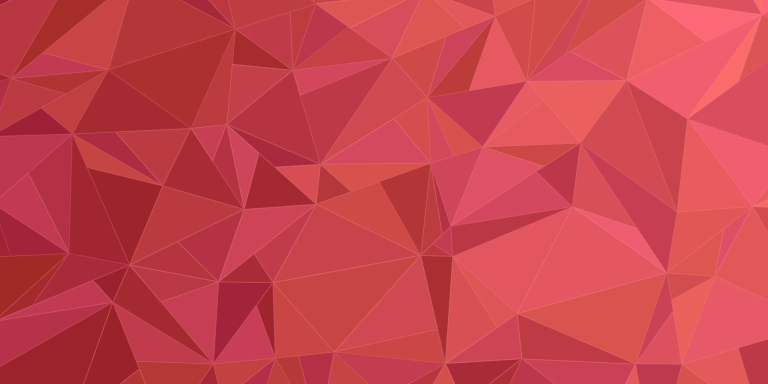
Reproduce this background procedurally as a WebGL 1 fragment shader.

```glsl
precision highp float;
// Low-poly backdrop: irregular flat red facets with fine pale seams, brightening to the right.

uniform vec2 u_resolution;

const float CELL_SIZE     = 0.212;   // mesh spacing, in canvas heights
const float MESH_ANGLE    = 0.33;    // tilt of the mesh, in radians
const float VERTEX_JITTER = 0.41;    // below 0.5, so cells never cross
const float SPLIT_CHANCE  = 0.55;    // share of triangles cut in two
const float SEAM_HALF     = 0.0013;  // half seam width, in canvas heights
const float SEAM_STRENGTH = 0.27;
const float TONE_LEFT     = 0.10;
const float TONE_RISE     = 0.69;    // brightening from left to right
const float TONE_LIFT     = 0.36;    // extra light at the top right
const float TONE_SPREAD   = 0.56;    // random contrast between facets
const float HUE_SPREAD    = 0.085;   // from orange red to pink
const vec3 DARK_RED   = vec3(0.610, 0.130, 0.175);
const vec3 BRIGHT_RED = vec3(0.970, 0.400, 0.430);
const vec3 SEAM_COLOR = vec3(0.950, 0.550, 0.550);

float hash(vec3 p) {
  p = fract(p * vec3(0.1031, 0.1030, 0.0973));
  p += dot(p, p.yzx + 33.33);
  return fract((p.x + p.y) * p.z);
}

mat2 meshRotation() {
  float c = cos(MESH_ANGLE), s = sin(MESH_ANGLE);
  return mat2(c, s, -s, c);
}

vec2 meshVertex(vec2 id) {
  vec2 offset = vec2(hash(vec3(id, 17.0)), hash(vec3(id, 43.0))) - 0.5;
  return id + 2.0 * VERTEX_JITTER * offset;
}

float cross2(vec2 a, vec2 b) {
  return a.x * b.y - a.y * b.x;
}

float signedArea(vec2 a, vec2 b, vec2 c) {
  return 0.5 * cross2(b - a, c - a);
}

// Positive on the left of the line from a to b
float lineDistance(vec2 p, vec2 a, vec2 b) {
  return cross2(normalize(b - a), p - a);
}

vec3 facetColor(vec2 centroid, vec3 seed) {
  vec2 pos = (centroid * meshRotation()) * CELL_SIZE;
  pos.x *= u_resolution.y / u_resolution.x;
  float tone = TONE_LEFT + TONE_RISE * pos.x + TONE_LIFT * pos.x * (pos.y - 0.5);
  tone += TONE_SPREAD * (hash(seed) - 0.5);
  float hue = HUE_SPREAD * (hash(seed + 61.0) - 0.5);
  vec3 color = mix(DARK_RED, BRIGHT_RED, clamp(tone, 0.0, 1.06));
  return color + hue * vec3(0.0, -0.35, 1.0);
}

// Adds one counter-clockwise facet; sum holds weighted colour and weight
void addFacet(inout vec4 sum, vec2 p, vec2 a, vec2 b, vec2 c, vec3 seed, float pixel) {
  float inside = min(lineDistance(p, a, b), min(lineDistance(p, b, c), lineDistance(p, c, a)));
  float coverage = clamp(0.5 + inside / pixel, 0.0, 1.0);
  if (coverage <= 0.0) return;
  float seam = clamp(0.5 + (SEAM_HALF / CELL_SIZE - abs(inside)) / pixel, 0.0, 1.0);
  seam *= SEAM_STRENGTH * (0.5 + hash(seed + 97.0));
  vec3 color = mix(facetColor((a + b + c) / 3.0, seed), SEAM_COLOR, seam);
  sum += coverage * vec4(color, 1.0);
}

// Adds a triangle, sometimes cut from its apex to the opposite side
void addTriangle(inout vec4 sum, vec2 p, vec2 apex, vec2 b, vec2 c, vec3 seed, float pixel) {
  if (hash(seed + 7.0) < SPLIT_CHANCE) {
    vec2 cut = mix(b, c, mix(0.25, 0.75, hash(seed + 29.0)));
    addFacet(sum, p, apex, b, cut, seed, pixel);
    addFacet(sum, p, apex, cut, c, seed + vec3(0.0, 0.0, 5.0), pixel);
  } else {
    addFacet(sum, p, apex, b, c, seed, pixel);
  }
}

// Splits a cell along the diagonal that gives the more even triangles
void addCell(inout vec4 sum, vec2 p, vec2 id, float pixel) {
  vec2 a = meshVertex(id);
  vec2 b = meshVertex(id + vec2(1.0, 0.0));
  vec2 c = meshVertex(id + vec2(1.0, 1.0));
  vec2 d = meshVertex(id + vec2(0.0, 1.0));
  float alongAC = min(signedArea(a, b, c), signedArea(a, c, d));
  float alongBD = min(signedArea(a, b, d), signedArea(b, c, d));
  vec3 seedOne = vec3(id, 101.0);
  vec3 seedTwo = vec3(id, 151.0);
  if (alongAC > alongBD) {
    addTriangle(sum, p, b, c, a, seedOne, pixel);
    addTriangle(sum, p, d, a, c, seedTwo, pixel);
  } else {
    addTriangle(sum, p, a, b, d, seedOne, pixel);
    addTriangle(sum, p, c, d, b, seedTwo, pixel);
  }
}

void main() {
  vec2 p = meshRotation() * (gl_FragCoord.xy / u_resolution.y) / CELL_SIZE;
  float pixel = 1.0 / (u_resolution.y * CELL_SIZE);
  vec4 sum = vec4(0.0);
  for (int y = -1; y <= 1; y++) {
    for (int x = -1; x <= 1; x++) {
      addCell(sum, p, floor(p) + vec2(float(x), float(y)), pixel);
    }
  }
  gl_FragColor = vec4(sum.rgb / max(sum.a, 0.001), 1.0);
}
```
